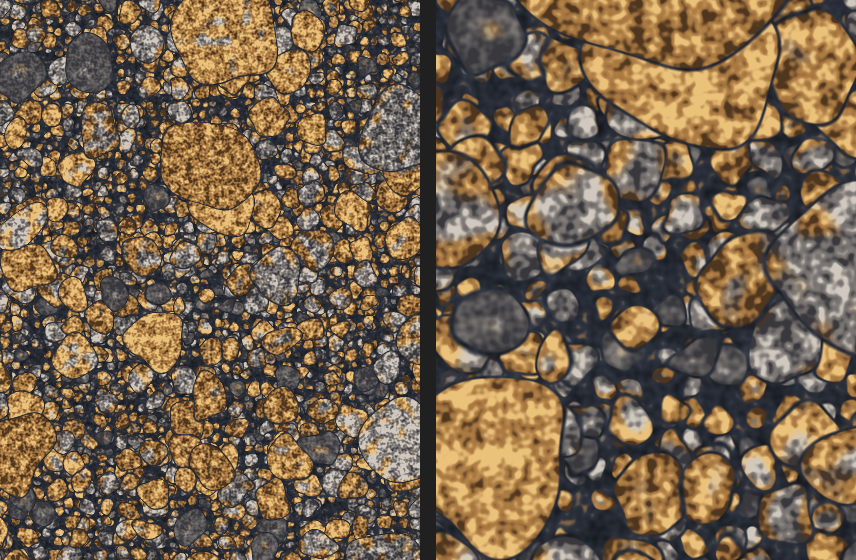
Left, the full canvas; right, a detail of the centre.
Reproduce this texture procedurally as a Shadertoy shader.

```glsl
// Cut face of a chondritic stone: rusty and grey round grains packed in a dark matrix.
#define LAYERS 6
#define FINEST_CELL 0.025
#define CELL_GROWTH 1.58
#define FINE_DENSITY 0.92
#define COARSE_DENSITY 0.20
#define WARP 0.24
#define OUTLINE 0.0042
#define EDGE 0.0026
#define SPECKLE 1.25
#define GREY_SHARE 0.36
#define SLATE_SHARE 0.08

const vec3 MATRIX = vec3(0.15, 0.17, 0.21);
const vec3 UMBER = vec3(0.31, 0.21, 0.12);
const vec3 OCHRE = vec3(0.67, 0.48, 0.26);
const vec3 GOLD = vec3(0.92, 0.76, 0.48);
const vec3 SLATE = vec3(0.22, 0.22, 0.24);
const vec3 STONE = vec3(0.48, 0.46, 0.45);
const vec3 ASH = vec3(0.82, 0.79, 0.75);

vec3 hash3(vec2 p) {
    vec3 q = fract(p.xyx * vec3(0.1031, 0.1030, 0.0973));
    q += dot(q, q.yxz + 33.33);
    return fract((q.xxy + q.yzz) * q.zyx);
}

float cornerSlope(vec2 corner, vec2 offset) {
    float angle = 6.2832 * hash3(corner).x;
    return dot(vec2(cos(angle), sin(angle)), offset);
}

// Gradient noise, roughly -0.7 to 0.7
float noise(vec2 p) {
    vec2 i = floor(p), f = p - i;
    vec2 u = f * f * f * (f * (f * 6.0 - 15.0) + 10.0);
    vec2 e = vec2(1.0, 0.0);
    float low = mix(cornerSlope(i, f), cornerSlope(i + e, f - e), u.x);
    float high = mix(cornerSlope(i + e.yx, f - e.yx), cornerSlope(i + 1.0, f - 1.0), u.x);
    return mix(low, high, u.y);
}

float speckle(vec2 p) {
    return 0.55 * noise(p * 42.0) + 0.55 * noise(p * 88.0 + 7.0) + 0.55 * noise(p * 165.0 + 19.0);
}

vec3 ramp(vec3 dark, vec3 middle, vec3 light, float t) {
    return mix(mix(dark, middle, smoothstep(0.05, 0.5, t)), light, smoothstep(0.5, 0.95, t));
}

struct Grain {
    float depth;   // distance inside the border, in canvas widths
    float core;    // 0 at the border, 1 at the centre
    vec2 seed;
};

// Closest grain of one jittered grid; neighbours are parted by a seam
Grain closestGrain(vec2 p, float cell, float density, float layer) {
    vec2 q = p / cell + 20.0 + layer * 17.3;
    vec2 w = q * 1.6;
    q += WARP * vec2(noise(w), noise(w + 31.7));
    vec2 home = floor(q);
    float best = 9.0, second = 9.0;
    Grain grain = Grain(-9.0, 0.0, vec2(0.0));
    for (int y = -1; y <= 1; y++)
    for (int x = -1; x <= 1; x++) {
        vec2 id = home + vec2(x, y);
        vec3 place = hash3(id + layer * 53.0);
        if (place.z > density) continue;
        vec3 form = hash3(id + layer * 29.0 + 111.0);
        vec2 d = q - id - 0.5 - 0.5 * (place.xy - 0.5);
        float c = cos(6.2832 * form.x), s = sin(6.2832 * form.x);
        d = mat2(c, -s, s, c) * d;
        d.x *= 1.0 + 0.35 * form.y;
        float radius = mix(0.28, 0.50, form.z);
        float dist = length(d) - radius;
        if (dist < best) {
            second = best;
            best = dist;
            grain.core = clamp(-dist / radius, 0.0, 1.0);
            grain.seed = id + layer * 71.0 + 37.0;
        } else {
            second = min(second, dist);
        }
    }
    grain.depth = min(-best * cell, 0.5 * (second - best) * cell - 0.25 * OUTLINE);
    return grain;
}

vec3 grainColour(Grain grain, vec2 p) {
    vec3 kind = hash3(grain.seed);
    vec2 local = p + kind.xy * 7.0;
    float rim = 1.0 - smoothstep(0.0, 0.007, grain.depth);
    float tone = 0.55 + 0.32 * (kind.x - 0.5) + SPECKLE * speckle(local) - 0.22 * rim;
    float stain = kind.y + 0.7 * noise(local * 28.0 + 5.0) - 0.35 * (grain.core - 0.35);
    float grey = 1.0 - smoothstep(GREY_SHARE - 0.14, GREY_SHARE + 0.14, stain);
    vec3 colour = mix(ramp(UMBER, OCHRE, GOLD, tone), ramp(SLATE, STONE, ASH, tone), grey);
    // A few grains stay dark, with a faint rusty heart
    vec3 darkStone = mix(SLATE, STONE, clamp(tone - 0.15, 0.0, 1.0));
    darkStone = mix(darkStone, colour, 0.6 * smoothstep(0.55, 0.95, grain.core));
    return kind.z < SLATE_SHARE ? darkStone : colour;
}

void mainImage(out vec4 fragColor, in vec2 fragCoord) {
    vec2 p = fragCoord / iResolution.x;
    float soft = max(EDGE, 1.0 / iResolution.x);

    // Dark matrix with fine brown flecks
    float fleck = speckle(p + 3.0);
    vec3 matrix = MATRIX * (1.0 + 0.7 * fleck);
    vec3 colour = mix(matrix, OCHRE, 0.65 * smoothstep(0.2, 0.55, fleck));

    // Grains from fine to coarse, each with a dark outline
    float cell = FINEST_CELL;
    for (int i = 0; i < LAYERS; i++) {
        float layer = float(i);
        float density = mix(FINE_DENSITY, COARSE_DENSITY, layer / float(LAYERS - 1));
        Grain grain = closestGrain(p, cell, density, layer);
        colour = mix(colour, matrix, smoothstep(-OUTLINE, -0.2 * OUTLINE, grain.depth));
        if (grain.depth > -soft) {
            float cover = smoothstep(-0.3 * soft, 0.7 * soft, grain.depth);
            colour = mix(colour, grainColour(grain, p), cover);
        }
        cell *= CELL_GROWTH;
    }
    fragColor = vec4(clamp(colour, 0.0, 1.0), 1.0);
}
```
